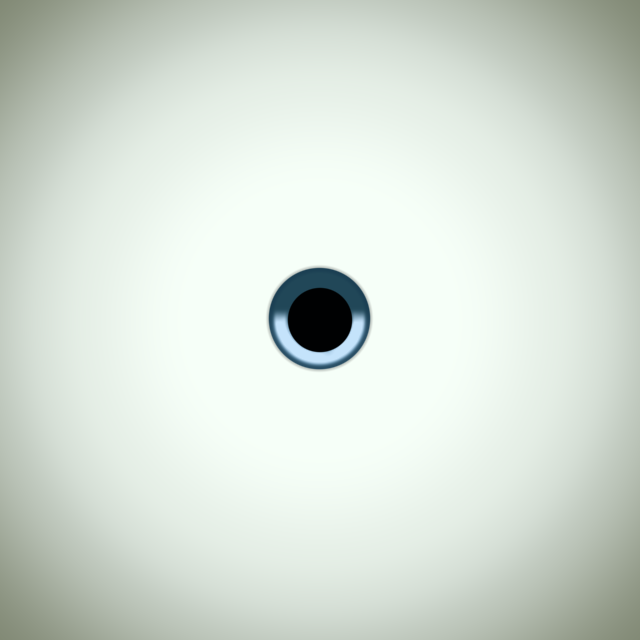
Reproduce this background procedurally as a WebGL 2 fragment shader.

```glsl
#version 300 es
precision highp float;
// A glossy blue ring around a black disc on a pale, vignetted backdrop.

#define DISC_CENTER vec2(0.5, 0.5)
#define RING_CENTER vec2(0.4992, 0.5022)
#define DISC_RADIUS 0.0502
#define RING_RADIUS 0.0792
#define EDGE_SOFTNESS 0.0014
#define GLOSS_TOP 0.016

uniform vec2 u_resolution;
out vec4 outColor;

const vec3 PALE = vec3(0.965, 1.0, 0.972);
const vec3 MIST = vec3(0.885, 0.922, 0.888);
const vec3 SAGE = vec3(0.795, 0.832, 0.795);
const vec3 OLIVE = vec3(0.50, 0.53, 0.45);
const vec3 TEAL = vec3(0.13, 0.28, 0.345);
const vec3 RIM = vec3(0.10, 0.24, 0.32);
const vec3 STEEL = vec3(0.40, 0.58, 0.70);
const vec3 GLOSS = vec3(0.77, 0.89, 0.985);

float hash(vec2 p) {
    return fract(sin(dot(p, vec2(127.1, 311.7))) * 43758.55);
}

float noise(vec2 p) {
    vec2 i = floor(p), f = fract(p);
    f = f * f * (3.0 - 2.0 * f);
    return mix(mix(hash(i), hash(i + vec2(1, 0)), f.x),
               mix(hash(i + vec2(0, 1)), hash(i + vec2(1, 1)), f.x), f.y);
}

// Filled circle mask with a soft edge
float circle(float dist, float radius, float blur) {
    return 1.0 - smoothstep(radius - blur, radius + blur, dist);
}

// Radial falloff from the bright middle to the dim corners
vec3 backdrop(vec2 uv) {
    float r = length(uv - vec2(0.5, 0.499));
    vec3 color = mix(PALE, MIST, smoothstep(0.20, 0.43, r));
    color = mix(color, SAGE, smoothstep(0.37, 0.52, r));
    return mix(color, OLIVE, smoothstep(0.44, 0.74, r));
}

// Dark upper half, bright lower crescent and a dark outer rim
vec3 ring(vec2 p) {
    float r = length(p);
    float down = -p.y / RING_RADIUS;
    vec3 color = mix(TEAL, STEEL, smoothstep(-0.25, 0.35, down));
    float band = smoothstep(0.047, 0.056, r) * (1.0 - smoothstep(0.066, 0.075, r));
    float crescent = band * (1.0 - smoothstep(-0.010, GLOSS_TOP, p.y));
    float mottle = 0.85 + 0.15 * noise(p * 110.0);
    float dent = 0.35 * exp(-dot(p - vec2(0.013, -0.049), p - vec2(0.013, -0.049)) / 0.00008);
    color = mix(color, GLOSS, clamp(crescent * 1.15 * mottle - dent, 0.0, 1.0));
    return mix(color, RIM, 0.8 * smoothstep(0.069, 0.077, r));
}

void main() {
    vec2 uv = gl_FragCoord.xy / u_resolution;
    float blur = max(EDGE_SOFTNESS, 0.75 / min(u_resolution.x, u_resolution.y));
    vec2 p = uv - RING_CENTER;
    float r = length(p);

    vec3 color = backdrop(uv);
    // Faint contact shadow
    color *= 1.0 - 0.22 * (1.0 - smoothstep(RING_RADIUS, RING_RADIUS + 0.006, r));
    color = mix(color, ring(p), circle(r, RING_RADIUS, blur));
    color = mix(color, vec3(0.0, 0.004, 0.006),
                circle(length(uv - DISC_CENTER), DISC_RADIUS, blur));
    outColor = vec4(color, 1.0);
}
```
